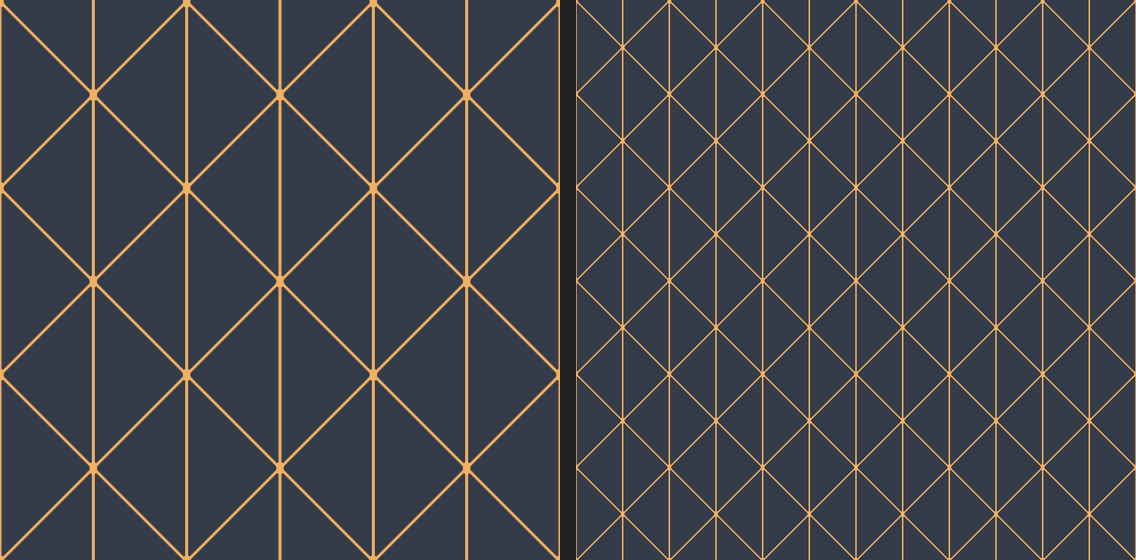
Left: one tile. Right: repeated 2 by 2.
A WebGL 2 fragment shader for this pattern:

```glsl
#version 300 es
precision highp float;
// Gold lattice of diamonds split by vertical lines, on slate blue.
// Every cell is folded onto one triangle panel with rounded corners;
// the lines and their thickened nodes are what lies outside the panels.

uniform vec2 u_resolution;
out vec4 outColor;

// Lengths are in cells, one cell being one repeat.
const float REPEATS = 3.0;
const vec2 NODE_OFFSET = vec2(0.0, -0.008);
const float VERTICAL_HALF_WIDTH = 0.0078;
const float DIAGONAL_HALF_WIDTH = 0.0073;
const float TIP_RADIUS = 0.007;
const float SIDE_RADIUS = 0.022;
const float EDGE_SOFTNESS = 0.7;  // in output pixels
const vec3 SLATE = vec3(0.204, 0.237, 0.288);
const vec3 GOLD = vec3(0.950, 0.695, 0.385);
const float SQRT2 = 1.41421356;

// Fold the plane onto the triangle between x = 0 and y = x, with y up to 0.5.
vec2 foldCell(vec2 p) {
  vec2 q = abs(p - round(p));
  return q.y < q.x ? 0.5 - q : q;
}

// Depth inside the sharp 45 degree tip, rounded by an inscribed circle.
float tipDepth(vec2 q, float vertical, float diagonal) {
  float centerX = VERTICAL_HALF_WIDTH + TIP_RADIUS;
  float centerY = centerX + SQRT2 * (DIAGONAL_HALF_WIDTH + TIP_RADIUS);
  vec2 fromCenter = q - vec2(centerX, centerY);
  bool inCorner = fromCenter.y < 0.0 && fromCenter.x + fromCenter.y < 0.0;
  return inCorner ? TIP_RADIUS - length(fromCenter) : min(vertical, diagonal);
}

// Depth inside the right-angled side corner, between the two diagonals.
float sideDepth(vec2 diagonals) {
  vec2 shortfall = max(SIDE_RADIUS - diagonals, 0.0);
  return max(SIDE_RADIUS, min(diagonals.x, diagonals.y)) - length(shortfall);
}

// Signed depth inside a panel, negative on the lines.
float panelDepth(vec2 p) {
  vec2 q = foldCell(p);
  float vertical = q.x - VERTICAL_HALF_WIDTH;
  vec2 diagonals = vec2(q.y - q.x, 1.0 - q.y - q.x) / SQRT2 - DIAGONAL_HALF_WIDTH;
  return min(tipDepth(q, vertical, diagonals.x), sideDepth(diagonals));
}

void main() {
  vec2 uv = gl_FragCoord.xy / u_resolution;
  float depth = panelDepth(uv * REPEATS - NODE_OFFSET);

  // Blend across the panel edge over about one pixel.
  float softness = EDGE_SOFTNESS * REPEATS / min(u_resolution.x, u_resolution.y);
  float panel = smoothstep(-softness, softness, depth);
  outColor = vec4(mix(GOLD, SLATE, panel), 1.0);
}
```
